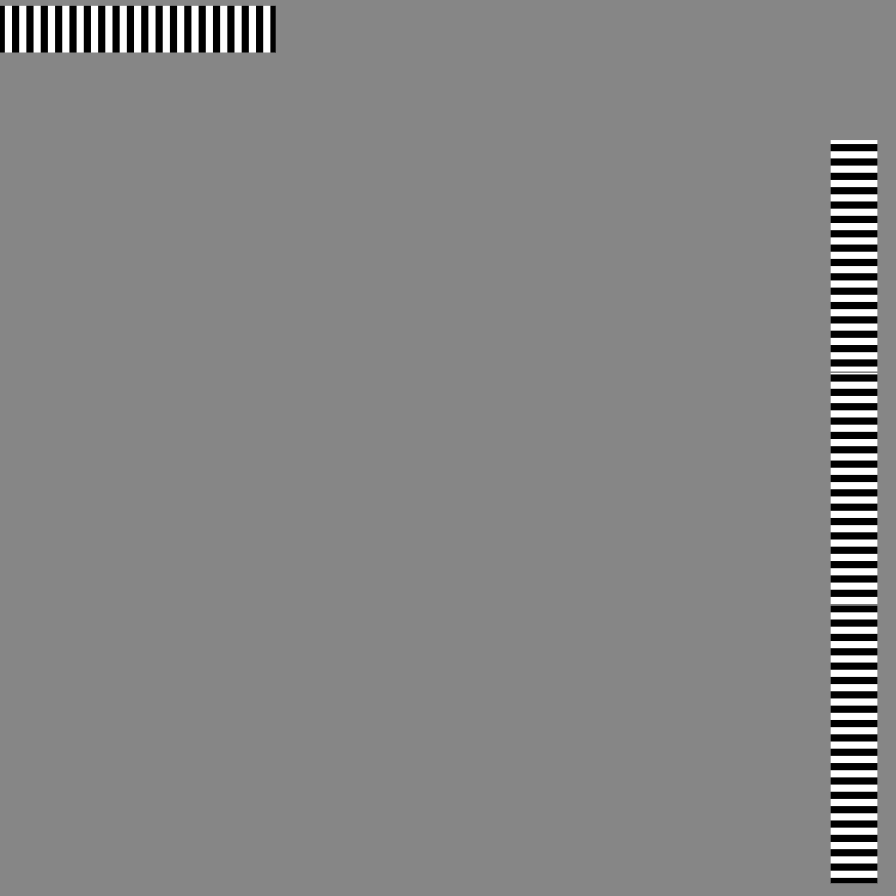
A WebGL 1 fragment shader for this background:

```glsl
precision highp float;

uniform vec2 u_resolution;

// Antialiased coverage of a signed distance, negative inside
float coverage(float dist, float pixel) {
    return clamp(0.5 - dist / pixel, 0.0, 1.0);
}

float boxMask(vec2 p, vec2 low, vec2 high, float pixel) {
    vec2 d = abs(p - 0.5 * (low + high)) - 0.5 * (high - low);
    return coverage(max(d.x, d.y), pixel);
}

// White bars of equal width and gap, one of them centred on the given place
float stripes(float x, float whiteCentre, float pixel) {
    float period = 0.01602;
    float offset = abs(fract((x - whiteCentre) / period + 0.5) - 0.5);
    return coverage((offset - 0.25) * period, pixel);
}

void main() {
    vec2 p = gl_FragCoord.xy / u_resolution;
    p.y = 1.0 - p.y; // measured down from the top
    vec2 pixel = 1.0 / u_resolution;
    vec3 gray = vec3(0.527);
    vec3 color = gray;

    // Short strip of upright bars along the top
    float topStrip = boxMask(p, vec2(-0.1, 0.0065), vec2(0.3077, 0.0586), pixel.x);
    color = mix(color, vec3(stripes(p.x, 0.0094, pixel.x)), topStrip);

    // Long strip of level bars at the right, its phase restarting at two seams
    float firstSeam = 0.4154;
    float secondSeam = 0.6751;
    float whiteCentre = p.y < firstSeam ? 0.1728 : (p.y < secondSeam ? 0.4299 : 0.6874);
    vec3 bars = vec3(stripes(p.y, whiteCentre, pixel.y));
    float seamDistance = min(abs(p.y - firstSeam), abs(p.y - secondSeam));
    bars = mix(bars, gray, coverage(seamDistance - 0.0009, pixel.y));
    float sideStrip = boxMask(p, vec2(0.9271, 0.1563), vec2(0.9792, 0.9857), pixel.y);
    color = mix(color, bars, sideStrip);

    gl_FragColor = vec4(color, 1.0);
}
```
